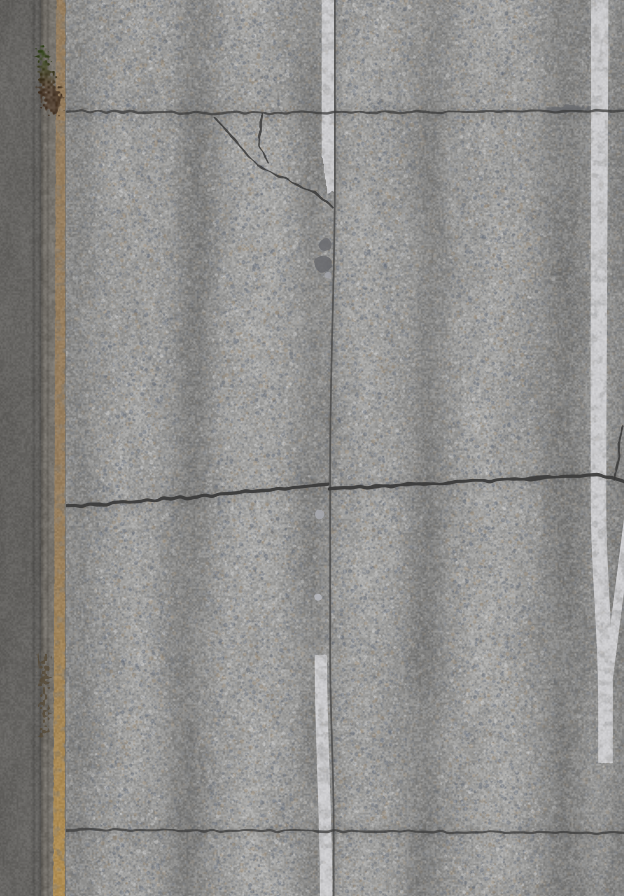
A WebGL 2 fragment shader for this texture:

```glsl
#version 300 es
precision highp float;
// Worn concrete road from above: wheel tracks, exposed aggregate, slab joints,
// cracks, painted lines and a curb. Segment distances shape the joints;
// value noise and jittered cells supply the wear and the stones.
#define SPAN 768.0        // design units along the canvas height
#define CONCRETE 0.598    // mean lane brightness
#define GRAIN 0.13        // fine surface contrast
#define STONE_MIX 0.5     // strength of the aggregate
#define LANE_STEP 203.0   // distance between repeated wheel tracks
#define WANDER 2.4        // sideways roughness of cracks
#define PAINT_WEAR 0.3    // loss of paint in worn spots

uniform vec2 u_resolution;
out vec4 fragColor;

// Segments (start, end), y measured down from the top edge
const vec4 JOINTS[8] = vec4[8](
  vec4(57, 95, 180, 97), vec4(180, 97, 540, 95),
  vec4(46, 435, 180, 425), vec4(180, 425, 281, 415), vec4(283, 419, 400, 413),
  vec4(400, 413, 515, 407), vec4(515, 407, 540, 415), vec4(42, 711, 540, 714));
const vec4 CRACKS[7] = vec4[7](
  vec4(183, 100, 220, 142), vec4(220, 142, 243, 153), vec4(243, 153, 270, 165),
  vec4(270, 165, 285, 178), vec4(224, 98, 222, 125), vec4(222, 125, 229, 139),
  vec4(533, 365, 527, 412));
// Spots: centre, radius, brightness
const vec4 SPOTS[5] = vec4[5](
  vec4(279, 210, 5.5, 0.43), vec4(277, 226, 7.5, 0.42), vec4(281, 236, 3, 0.66),
  vec4(274, 441, 4, 0.68), vec4(273, 512, 3, 0.74));

float aa;  // one pixel in design units

vec3 hash3(vec2 p) {
  vec3 q = fract(p.xyx * vec3(0.1031, 0.103, 0.0973));
  q += dot(q, q.yxz + 33.33);
  return fract((q.xxy + q.yzz) * q.zyx);
}
float noise(vec2 p) {
  vec2 i = floor(p), f = fract(p), e = vec2(1, 0);
  f = f * f * (3.0 - 2.0 * f);
  return mix(mix(hash3(i).x, hash3(i + e).x, f.x),
             mix(hash3(i + e.yx).x, hash3(i + e.xx).x, f.x), f.y);
}
float fbm(vec2 p) { return 0.65 * noise(p) + 0.35 * noise(p * 2.3 + 17.0); }
float segment(vec2 p, vec4 s) {
  vec2 a = p - s.xy, b = s.zw - s.xy;
  return length(a - b * clamp(dot(a, b) / dot(b, b), 0.0, 1.0));
}
float cover(float d) { return smoothstep(0.6 * aa, -0.6 * aa, d); }
float strip(float x, float centre, float halfWidth) { return cover(abs(x - centre) - halfWidth); }
float band(float x, float centre, float width) {
  float t = (x - centre) / width;
  return exp(-t * t);
}

// Scattered pebbles: blue-grey, tan or pale, one per jittered cell
vec3 stones(vec3 col, vec2 p, float size, float amount) {
  for (int n = 0; n < 9; n++) {
    vec2 id = floor(p / size) + vec2(n % 3 - 1, n / 3 - 1);
    vec3 h = hash3(id + size * 31.0), k = hash3(id + 211.0);
    vec3 tone = k.x < 0.5 ? vec3(0.44, 0.47, 0.52)
              : k.x < 0.75 ? vec3(0.62, 0.56, 0.48) : vec3(0.76);
    float d = length(p - (id + h.xy) * size) - size * mix(0.16, 0.42, h.z);
    col = mix(col, tone, cover(d) * amount * step(0.45, k.y));
  }
  return col;
}

void main() {
  aa = SPAN / u_resolution.y;
  vec2 p = vec2(gl_FragCoord.x, u_resolution.y - gl_FragCoord.y) * aa;
  float x = p.x, y = p.y, down = y / SPAN;
  float rough = fbm(p / 5.0) - 0.5, patchy = fbm(p / vec2(24, 70)) - 0.5;
  float grain = noise(p / 1.5) - 0.5;

  // Lanes: pale paths between darker wheel tracks
  float shade = CONCRETE - 0.09 * band(x, 487.0, 26.0) - 0.07 * band(x, 534.0, 14.0);
  float track = mix(0.055, 0.085, smoothstep(20.0, 170.0, y));
  for (int lane = 0; lane < 2; lane++) {
    float u = x - LANE_STEP * float(lane);
    shade += 0.03 * band(u, 113.0, 25.0) + 0.04 * band(u, 216.0, 30.0)
      - 0.065 * band(u, 66.0, 17.0) - track * band(u, mix(172.0, 158.0, down), 19.0);
  }
  float exposed = smoothstep(0.5, 0.62, shade);
  vec3 col = vec3(shade + 0.07 * patchy + 0.05 * rough) * vec3(1, 1, 0.992);
  col = stones(col, p, 4.4, STONE_MIX * mix(0.35, 1.0, exposed));
  col = stones(col, p + 9.0, 2.7, STONE_MIX * mix(0.3, 0.7, exposed));
  col += GRAIN * grain;

  // Spots and a sealed patch
  for (int i = 0; i < 5; i++) {
    float d = length(p - SPOTS[i].xy) - SPOTS[i].z + 2.0 * rough;
    col = mix(col, SPOTS[i].w * vec3(0.98, 0.99, 1.03), 0.85 * cover(d));
  }
  float tar = length((p - vec2(487, 94)) / vec2(20, 3.5)) - 1.4 * rough;
  col = mix(col, vec3(0.42, 0.43, 0.45), 0.8 * smoothstep(1.0, 0.6, tar));

  // Lengthwise seam, slab joints and cracks
  float seam = abs(x - 287.0 + 4.0 * smoothstep(150.0, 400.0, y) - 3.0 * smoothstep(560.0, 710.0, y));
  vec2 bent = p + WANDER * (vec2(noise(p / 7.0), noise(p / 7.0 + 53.0)) - 0.5);
  float joint = SPAN, crack = SPAN;
  for (int i = 0; i < 8; i++) joint = min(joint, segment(bent, JOINTS[i]));
  for (int i = 0; i < 7; i++) crack = min(crack, segment(bent + rough, CRACKS[i]));
  float deep = 0.5 * band(y, 420.0, 40.0);
  col *= 1.0 - 0.1 * exp(-joint / 4.0) - 0.08 * exp(-seam / 3.0);
  col = mix(col, vec3(0.27), 0.75 * cover(seam - 0.75));

  // White paint: two dashes, the edge line and its merging branch
  float dashEnd = mix(136.0, 166.0, smoothstep(276.0, 281.0, x)) + 8.0 * rough;
  float lean = mix(275.0, 279.5, smoothstep(560.0, SPAN, y));
  float edge = 514.0 - smoothstep(0.0, 400.0, y) + 6.0 * smoothstep(430.0, 600.0, y);
  float paint = strip(x, 281.0, 5.3) * cover(y - dashEnd);
  paint = max(paint, strip(x, lean, 5.3) * cover(561.0 - y + 5.0 * rough));
  paint = max(paint, strip(x, edge, mix(7.5, 6.0, down)) * cover(y - 654.0));
  paint = max(paint, cover(segment(p, vec4(520, 592, 541, 428)) - 4.0));
  paint *= 1.0 - PAINT_WEAR * smoothstep(-0.1, 0.25, rough);
  col = mix(col, vec3(0.8, 0.8, 0.81) + 0.06 * grain, paint);
  col = mix(col, vec3(0.23), (0.75 + 0.4 * deep) * cover(joint - 0.95 - deep));
  col = mix(col, vec3(0.22), 0.85 * cover(crack - 0.85 - rough));

  // Gutter, yellow line and curb
  col = mix(col, vec3(0.47, 0.455, 0.43) + 0.1 * rough + 0.06 * grain, cover(x - 56.5));
  vec3 yellow = mix(vec3(0.6, 0.5, 0.37), vec3(0.7, 0.56, 0.32), smoothstep(0.5, 1.0, down));
  float line = strip(x + 1.5 * rough, mix(52.0, 50.5, down), mix(3.8, 5.0, down));
  col = mix(col, yellow + 0.08 * grain, line * (0.95 - 0.4 * smoothstep(0.0, 0.3, rough)));
  col = mix(col, vec3(0.395, 0.39, 0.38) + 0.06 * patchy + 0.07 * grain, cover(x - 35.0));
  col *= 1.0 - 0.22 * band(x, 35.5, 2.0) - 0.13 * band(x, 29.0, 1.5) - 0.12 * band(x, 41.0, 1.2);

  // Weeds and dry litter in the gutter
  float leaf = noise(p / 2.2) - 0.4, low = smoothstep(38.0, 80.0, y);
  float tuft = segment(p, vec4(35, 42, 45, 90)) - mix(2.0, 8.0, low) + 9.0 * leaf;
  vec3 weed = mix(vec3(0.22, 0.3, 0.13), vec3(0.3, 0.23, 0.17), low) + 0.22 * leaf;
  col = mix(col, weed, 0.9 * smoothstep(2.0, -2.0, tuft));
  float litter = segment(p, vec4(38, 565, 38, 630)) - 2.0 + 14.0 * leaf;
  col = mix(col, vec3(0.33, 0.28, 0.2), 0.75 * smoothstep(1.5, -1.5, litter));

  fragColor = vec4(clamp(col, 0.0, 1.0), 1);
}
```
